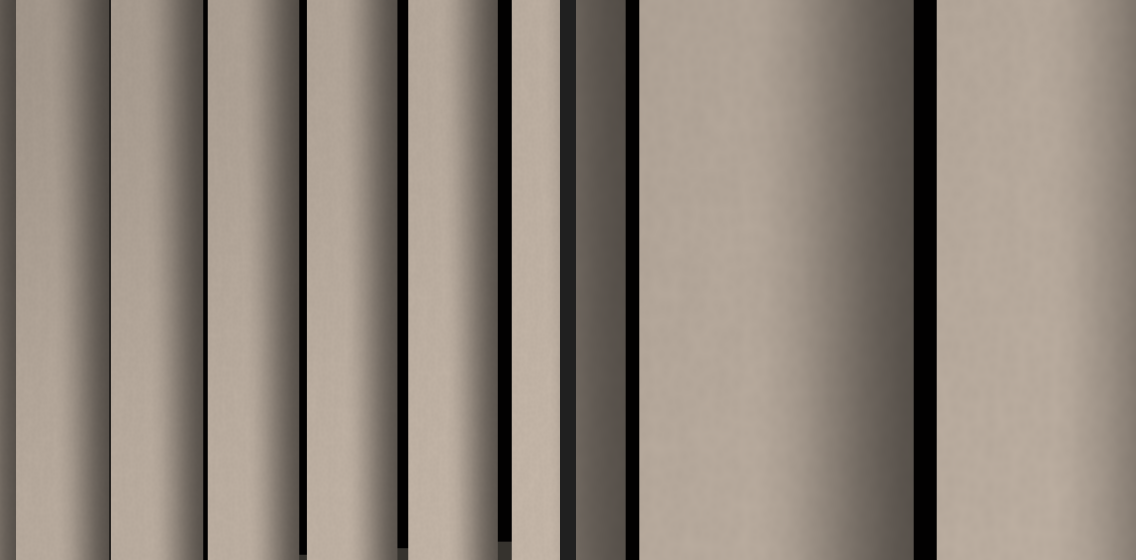
Left, the full canvas; right, a detail of the centre.
Reproduce this pattern procedurally as a Shadertoy shader.

```glsl
// Upright beige slats, each rounding into shadow on its right side.
// A quadratic spacing widens the pitch and the black gaps toward the right;
// slats are painted left to right, with faint cellular and sine grain.

const vec3 BEIGE = vec3(0.755, 0.700, 0.645);
const vec3 VOID_BLACK = vec3(0.006, 0.004, 0.004);
const vec3 SILL = vec3(0.21, 0.20, 0.18);

// Left edge of slat i
float slatLeft(float i) {
    return 0.0286 + i * (0.1673 + 0.00195 * i);
}

// Width of the gap before slat i; negative where slats overlap
float gapBefore(float i) {
    return 0.0056 * i - 0.0031;
}

// Antialiased step, one pixel wide
float edgeStep(float edge, float x, float pixel) {
    return clamp((x - edge) / pixel + 0.5, 0.0, 1.0);
}

vec2 hash22(vec2 p) {
    vec3 q = fract(p.xyx * vec3(0.1031, 0.1030, 0.0973));
    q += dot(q, q.yzx + 33.33);
    return fract((q.xx + q.yz) * q.zy);
}

// Distance to the nearest scattered point
float cellular(vec2 p) {
    vec2 cell = floor(p), local = fract(p);
    float nearest = 2.0;
    for (int y = -1; y <= 1; y++)
    for (int x = -1; x <= 1; x++) {
        vec2 offset = vec2(x, y);
        vec2 toPoint = offset + hash22(cell + offset) - local;
        nearest = min(nearest, dot(toPoint, toPoint));
    }
    return sqrt(nearest);
}

// Fine speckle, soft mottling and faint upright streaks
float grain(vec2 uv) {
    float speckle = cellular(uv * vec2(150.0, 120.0)) - 0.5;
    float mottle = cellular(uv * vec2(45.0, 32.0) + 7.0) - 0.5;
    float streak = sin(uv.x * 410.0 + 2.0 * sin(uv.y * 9.0))
                 * sin(uv.x * 173.0 + uv.y * 5.0);
    return 0.022 * speckle + 0.014 * mottle + 0.004 * streak;
}

// Surface colour at u, from 0 at the left edge to 1 at the right
vec3 slatColour(float u, vec2 uv) {
    float topLoss = mix(0.11, 0.04, uv.x) * smoothstep(0.0, 1.0, uv.y);
    float light = mix(0.94, 1.01, uv.x) - topLoss;
    float shadowStart = mix(0.43, 0.33, uv.y);
    float shadow = 0.53 * smoothstep(shadowStart, 1.05, u);
    return BEIGE * light * (1.0 - shadow);
}

// Black gap before slat i, ending on a dim sill that rises to the right
vec3 gapColour(float i, float y, float pixel) {
    float sillTop = 0.0117 * (i - 2.2);
    return mix(SILL, VOID_BLACK, edgeStep(sillTop, y, pixel));
}

void mainImage(out vec4 fragColor, in vec2 fragCoord) {
    vec2 uv = fragCoord / iResolution.xy;
    vec2 pixel = 1.0 / iResolution.xy;
    float texture_ = 1.0 + grain(uv);
    vec3 colour = VOID_BLACK;

    // Each slat covers what lies to its right, then its gap does
    for (int n = -1; n <= 5; n++) {
        float i = float(n);
        float left = slatLeft(i);
        float right = slatLeft(i + 1.0) - gapBefore(i + 1.0);
        float u = clamp((uv.x - left) / (right - left), 0.0, 1.0);
        vec3 slat = slatColour(u, uv) * texture_;
        vec3 gap = gapColour(i + 1.0, uv.y, pixel.y);
        colour = mix(colour, slat, edgeStep(left, uv.x, pixel.x));
        colour = mix(colour, gap, edgeStep(right, uv.x, pixel.x));
    }
    fragColor = vec4(colour, 1.0);
}
```
